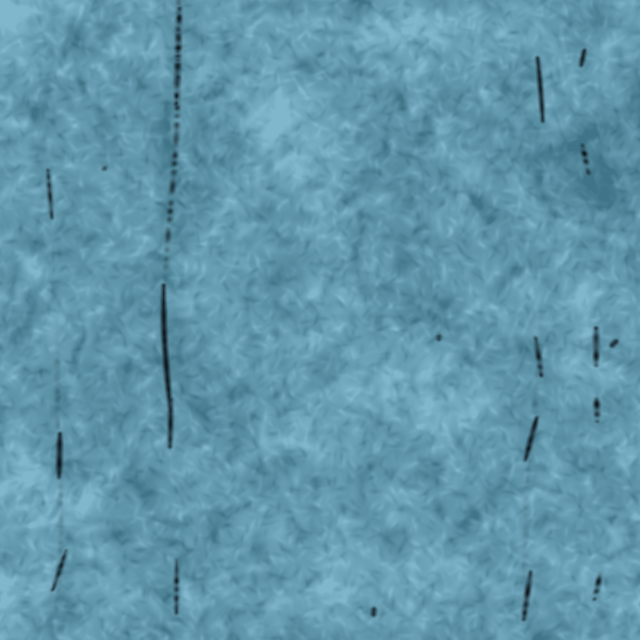
Reproduce this texture procedurally as a WebGL 2 fragment shader.

```glsl
#version 300 es
precision highp float;
// Blue fibrous paper crossed by a few dark, broken, near-vertical threads.
// The ground sums layers of cellular noise made of small soft fibres;
// the threads are wandering sine paths inked in dashes, plus a few specks.

uniform vec2 u_resolution;
out vec4 fragColor;

// Ground: mean colour and its change for one unit of fibre noise
const vec3 GROUND_COLOR = vec3(0.388, 0.600, 0.681);
const vec3 GROUND_SWING = vec3(0.052, 0.054, 0.056);
const vec3 INK_COLOR = vec3(0.03, 0.06, 0.08);

const vec4 LAYER_CELLS = vec4(4.0, 15.0, 33.0, 62.0);
const vec4 LAYER_WEIGHT = vec4(0.42, 0.40, 0.44, 0.38);
const vec2 FIBRE_SIZE = vec2(0.54, 0.21);   // length, width in cells
const float FIBRE_NORM = 2.9;               // brings the deviation to one

// Threads: position, longest half dash, faint trail, and shape
const vec4 THREAD_X = vec4(0.083, 0.272, 0.835, 0.925);
const vec4 THREAD_REACH = vec4(0.055, 0.105, 0.050, 0.032);
const vec4 THREAD_TRAIL = vec4(0.20, 0.75, 0.15, 0.0);
const float THREAD_WANDER = 0.012;
const float DASH_SLOTS = 5.0;
const float DASH_CHANCE = 0.68;
const float INK_HALF_WIDTH = 0.0037;
const float INK_BLUR = 0.0046;
const float BEAD_FREQUENCY = 340.0;
const float SHADE_WIDTH = 0.030;
const float SHADE_DEPTH = 0.50;
const int SPECKS = 4;

vec4 hash4(vec2 p) {
    vec4 q = fract(p.xyxy * vec4(0.1031, 0.1030, 0.0973, 0.1099));
    q += dot(q, q.wzxy + 33.33);
    return fract((q.xxyz + q.yzzw) * q.zywx);
}

// Cellular noise: two soft fibres of random direction and sign per cell
float fibreNoise(vec2 p, float seed) {
    vec2 turn = vec2(cos(seed), sin(seed));
    p = vec2(p.x * turn.x - p.y * turn.y, dot(p, turn.yx)) + 200.0;
    vec2 cell = floor(p);
    float sum = 0.0;
    for (int j = -1; j <= 1; j++)
    for (int i = -1; i <= 1; i++)
    for (int k = 0; k < 2; k++) {
        vec2 corner = cell + vec2(i, j);
        vec4 h = hash4(corner + seed + float(k) * vec2(71.0, 137.0));
        float angle = fract(h.z * 7.0) * 3.14159;
        vec2 axis = vec2(cos(angle), sin(angle));
        vec2 d = p - corner - h.xy;
        vec2 local = vec2(dot(d, axis), d.x * axis.y - d.y * axis.x) / FIBRE_SIZE;
        sum += (2.0 * h.w - 1.0) * exp(-dot(local, local));
    }
    return sum * FIBRE_NORM;
}

// Ink of a dash with thinning ends: d.x runs across it, d.y along it
float dashInk(vec2 d, float halfLength, float halfWidth) {
    float thin = 1.0 - 0.4 * smoothstep(0.4, 1.0, abs(d.y) / (halfLength + 0.003));
    float edge = length(vec2(d.x, max(abs(d.y) - halfLength, 0.0))) - halfWidth * thin;
    return 1.0 - smoothstep(-INK_BLUR, INK_BLUR, edge);
}

// Irregular beads along a thread
float beads(float y, float phase) {
    float wave = sin(y * BEAD_FREQUENCY + 2.0 * sin(y * 83.0 + phase));
    return 0.5 + 0.3 * wave + 0.2 * sin(y * 151.0 + phase);
}

float threadPath(float y, int thread) {
    float phase = float(thread) * 2.1;
    return THREAD_X[thread] + THREAD_WANDER * (sin(y * 5.3 + phase) + 0.3 * sin(y * 13.0 - phase));
}

void main() {
    vec2 p = gl_FragCoord.xy / u_resolution.y;

    // Fibrous ground
    float tone = 0.0;
    for (int i = 0; i < 4; i++)
        tone += LAYER_WEIGHT[i] * fibreNoise(p * LAYER_CELLS[i], 19.0 + 43.0 * float(i));

    // Broken threads with a faint shade and a beaded trail along their course
    float ink = 0.0;
    for (int t = 0; t < 4; t++) {
        float across = p.x - threadPath(p.y, t);
        float fade = 0.5 + 0.5 * sin(p.y * 9.0 + float(t) * 1.7);
        tone -= SHADE_DEPTH * fade * exp(-pow(across / SHADE_WIDTH, 2.0));
        float shown = smoothstep(0.0, 0.7, sin(p.y * 6.0 - 3.2 * float(t)));
        float trail = THREAD_TRAIL[t] * shown * beads(p.y, float(t));
        ink = max(ink, trail * dashInk(vec2(across, 0.0), 1.0, INK_HALF_WIDTH));

        for (float s = 0.0; s < DASH_SLOTS; s++) {
            vec4 h = hash4(vec2(float(t) * 17.0 + 5.0, s * 29.0 + 11.0));
            vec4 g = hash4(vec2(s * 13.0 + 91.0, float(t) * 37.0 + 3.0));
            float along = p.y - (s + 0.15 + 0.7 * h.x) / DASH_SLOTS;
            float reach = THREAD_REACH[t] * mix(0.25, 1.0, h.y);
            float tilt = (h.z - 0.5) * mix(0.9, 0.05, smoothstep(0.01, 0.06, reach));
            vec2 d = vec2((across - tilt * along) * inversesqrt(1.0 + tilt * tilt), along);
            float halfWidth = INK_HALF_WIDTH * mix(0.7, 1.2, g.x);
            float gaps = mix(0.15, 0.9, smoothstep(0.2, 0.8, g.y));
            float strength = 1.0 - gaps * (1.0 - beads(p.y, g.z * 6.0));
            ink = max(ink, step(h.w, DASH_CHANCE) * strength * dashInk(d, reach, halfWidth));
        }
    }

    // Scattered short specks
    for (int i = 0; i < SPECKS; i++) {
        vec4 h = hash4(vec2(float(i) * 23.0 + 7.0, 59.0));
        float angle = (h.z - 0.5) * 1.8;
        vec2 axis = vec2(sin(angle), cos(angle));
        vec2 d = p - h.xy;
        vec2 local = vec2(d.x * axis.y - d.y * axis.x, dot(d, axis));
        ink = max(ink, mix(0.5, 0.95, h.w) * dashInk(local, 0.008 * h.w, INK_HALF_WIDTH));
    }

    vec3 color = GROUND_COLOR + GROUND_SWING * clamp(tone, -2.6, 2.2);
    fragColor = vec4(mix(color, INK_COLOR, ink), 1.0);
}
```
